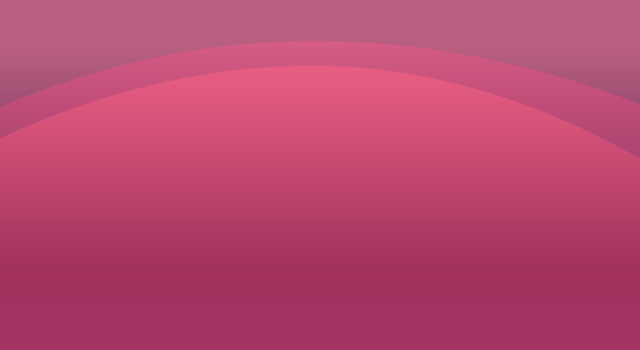
Give the GLSL for this background, as a Shadertoy shader.

```glsl
// Two nested rose hills with soft vertical gradients under a dusty pink sky.

#define CREST_X 0.488
#define OUTER_TOP 0.883
#define OUTER_BEND vec2(0.79, 0.69)   // curvature left, right of the crest
#define INNER_TOP 0.812
#define INNER_BEND vec2(0.87, 1.01)

// Position of v between two heights, clamped to 0..1
float ramp(float low, float high, float v) {
    return clamp((v - low) / (high - low), 0.0, 1.0);
}

// Coverage of a parabolic hill with a smoothed edge
float hill(vec2 uv, float top, vec2 bend) {
    float dx = uv.x - CREST_X;
    float k = dx < 0.0 ? bend.x : bend.y;
    float slope = 2.0 * k * dx * iResolution.y / iResolution.x;
    float depth = (top - k * dx * dx - uv.y) / sqrt(1.0 + slope * slope);
    float soft = 1.0 / iResolution.y;
    return smoothstep(-soft, soft, depth);
}

vec3 skyColor(float y) {
    return mix(vec3(0.62, 0.31, 0.45), vec3(0.72, 0.37, 0.50), ramp(0.70, 0.86, y));
}

vec3 outerColor(float y) {
    vec3 c = mix(vec3(0.67, 0.27, 0.44), vec3(0.75, 0.30, 0.47), ramp(0.56, 0.70, y));
    return mix(c, vec3(0.83, 0.36, 0.52), ramp(0.70, 0.87, y));
}

vec3 innerColor(float y) {
    vec3 c = mix(vec3(0.64, 0.204, 0.39), vec3(0.63, 0.193, 0.36), ramp(0.0, 0.22, y));
    c = mix(c, vec3(0.675, 0.227, 0.39), ramp(0.22, 0.333, y));
    c = mix(c, vec3(0.85, 0.33, 0.48), ramp(0.333, 0.667, y));
    return mix(c, vec3(0.91, 0.37, 0.51), ramp(0.667, 0.81, y));
}

void mainImage(out vec4 fragColor, in vec2 fragCoord) {
    vec2 uv = fragCoord / iResolution.xy;

    // Layers from back to front
    vec3 color = skyColor(uv.y);
    color = mix(color, outerColor(uv.y), hill(uv, OUTER_TOP, OUTER_BEND));
    color = mix(color, innerColor(uv.y), hill(uv, INNER_TOP, INNER_BEND));

    fragColor = vec4(color, 1.0);
}
```
